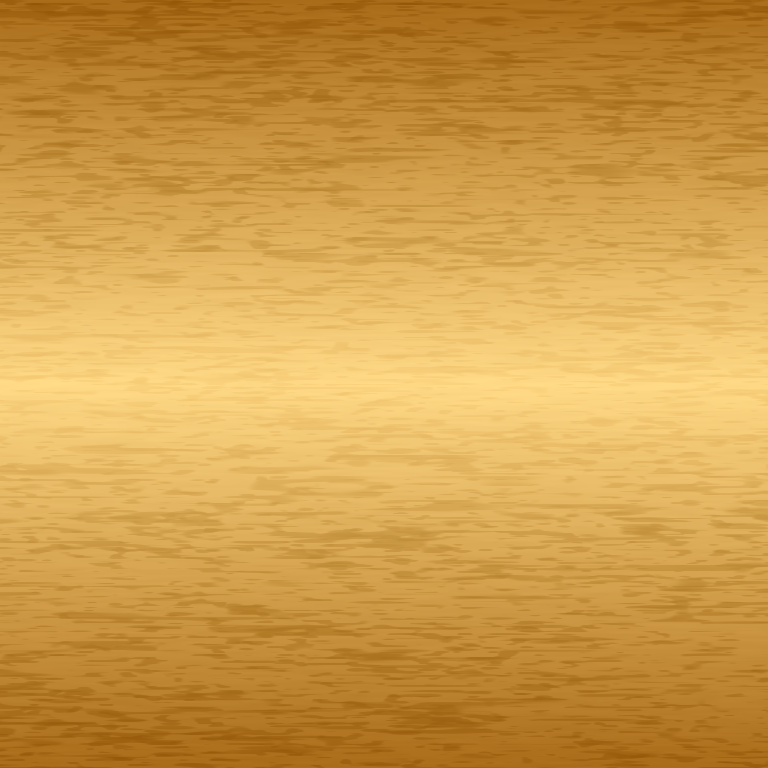
Write a three.js fragment shader that draws this texture.

```glsl
// Brushed gold sheet: a vertical sheen, brightest across the middle, is
// scored by fine horizontal scratches. The scratches are layers of stretched
// value noise with shifted rows, thresholded and gathered by a broad grain.
#define SHEEN_COLOR vec3(1.0, 0.852, 0.525)
#define MID_COLOR vec3(0.835, 0.637, 0.310)
#define EDGE_COLOR vec3(0.665, 0.425, 0.100)
#define SHEEN_HEIGHT 0.5
#define SCRATCH_ROWS 190.0
#define SCRATCH_COLUMNS 13.0
#define SCRATCH_LAYERS 4
#define SCRATCH_DEPTH 0.62
#define GRAIN_DEPTH 0.018

varying vec2 vUv;

float hash(vec2 p) {
  vec3 q = fract(vec3(p.xyx) * 0.1031);
  q += dot(q, q.yzx + 33.33);
  return fract((q.x + q.y) * q.z);
}

// One row of smooth noise, shifted sideways by a random amount
float rowNoise(float x, float row) {
  x += 37.0 * hash(vec2(row, 7.0));
  float cell = floor(x);
  float t = smoothstep(0.0, 1.0, x - cell);
  return mix(hash(vec2(cell, row)), hash(vec2(cell + 1.0, row)), t);
}

float stretchedNoise(vec2 p) {
  float row = floor(p.y);
  float t = smoothstep(0.0, 1.0, p.y - row);
  return mix(rowNoise(p.x, row), rowNoise(p.x, row + 1.0), t);
}

vec3 sheen(float y) {
  float away = 2.0 * abs(y - SHEEN_HEIGHT);
  vec3 inner = mix(SHEEN_COLOR, MID_COLOR, clamp(away * 2.0, 0.0, 1.0));
  return mix(inner, EDGE_COLOR, clamp(away * 2.0 - 1.0, 0.0, 1.0));
}

// Overlapping scratches, each layer finer and more broken than the last
float scratches(vec2 uv, float density) {
  float clear = 1.0;
  for (int i = 0; i < SCRATCH_LAYERS; i++) {
    float layer = float(i);
    vec2 scale = vec2(SCRATCH_COLUMNS * (1.0 + 0.75 * layer),
                      SCRATCH_ROWS * (1.0 + 0.18 * layer));
    float n = stretchedNoise(uv * scale + vec2(layer * 5.3, layer * 411.0));
    float edge = 0.79 - 0.26 * (density - 0.5);
    clear *= 1.0 - 0.55 * smoothstep(edge - 0.07, edge + 0.10, n);
  }
  return 1.0 - clear;
}

void main() {
  float away = 2.0 * abs(vUv.y - SHEEN_HEIGHT);

  // Broad patches where scratches gather
  float density = 0.6 * stretchedNoise(vUv * vec2(3.0, 34.0) + 900.0)
                + 0.4 * stretchedNoise(vUv * vec2(6.0, 80.0) + 1700.0);
  float scratch = scratches(vUv, density);

  // Warm tint near the sheen, deeper brown towards the edges
  vec3 color = sheen(vUv.y);
  vec3 tint = mix(vec3(0.09, 0.15, 0.17), vec3(0.17, 0.18, 0.19),
                  smoothstep(0.0, 0.5, away));
  tint = mix(tint, vec3(0.14, 0.14, 0.12), smoothstep(0.6, 1.0, away));
  color -= tint * scratch * SCRATCH_DEPTH * mix(0.65, 1.1, smoothstep(0.0, 0.4, away));

  // Faint soft grain in the polished ground
  float grain = stretchedNoise(vUv * vec2(24.0, 300.0) + 3100.0) - 0.5;
  color += grain * GRAIN_DEPTH + 0.012 * (0.5 - density);

  gl_FragColor = vec4(clamp(color, 0.0, 1.0), 1.0);
}
```
